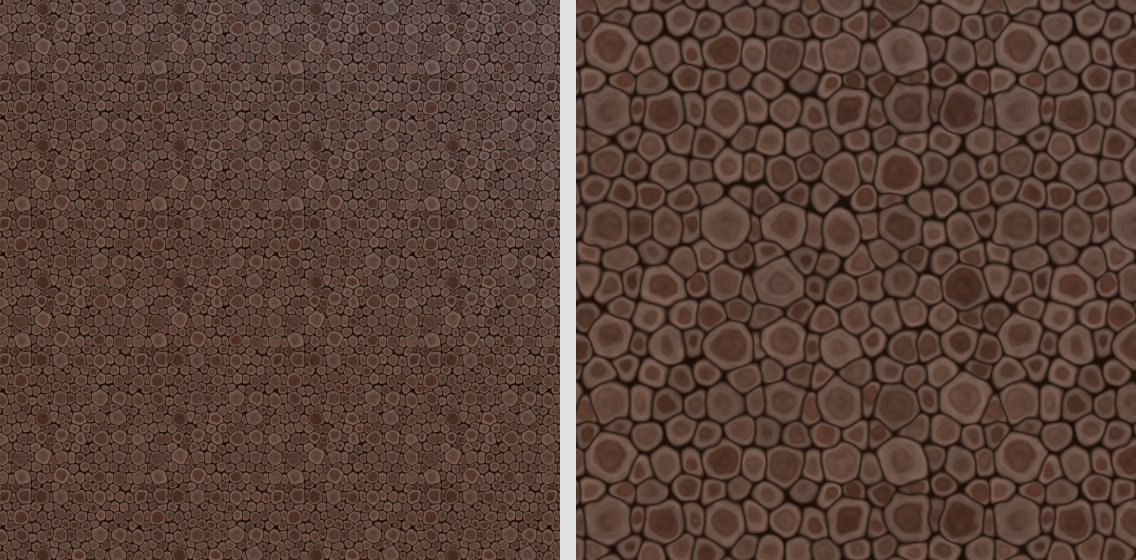
Left, the full canvas; right, a detail of the centre.
Reproduce this texture procedurally as a Shadertoy shader.

```glsl
// A wall of stacked log ends: round, tightly packed, with pale rims, red-brown hearts and dark gaps.

const float LOGS_ACROSS  = 57.4;   // grid cells over the canvas height
const float TILE         = 14.0;   // cells before the pattern repeats, even
const float JITTER       = 0.50;
const vec2  SMALL_RADIUS = vec2(0.36, 0.55);  // radii and lengths are in cells
const vec2  LARGE_RADIUS = vec2(0.50, 0.92);
const float PUSH         = 0.75;   // how far crowded logs move apart
const float PUSH_LIMIT   = 0.50;
const float OVERGROWTH   = 0.17;   // how far a log may swell into a hole
const float CORNER_ROUND = 0.16;
const float GAP_EDGE     = 0.03;
const float GAP_SOFTNESS = 0.085;
const float WOBBLE       = 0.18;
const float GRAIN        = 0.20;
const float TONE         = 0.15;   // brightness spread between logs

const vec3 GAP_COLOR   = vec3(0.110, 0.055, 0.035);
const vec3 RIM_COLOR   = vec3(0.435, 0.342, 0.305);
const vec3 HEART_COLOR = vec3(0.300, 0.185, 0.143);
const vec3 WARM_LIGHT  = vec3(0.98, 0.96, 0.92);
const vec3 COOL_LIGHT  = vec3(1.02, 1.09, 1.19);

vec3 hash3(vec2 p) {
    vec3 q = fract(p.xyx * vec3(0.1031, 0.1030, 0.0973) + 0.137);
    q += dot(q, q.yxz + 33.33);
    return fract((q.xxy + q.yzz) * q.zyx);
}

// Value noise that repeats after the given period.
float noise(vec2 p, float period) {
    vec2 i = floor(p), f = fract(p);
    f = f * f * (3.0 - 2.0 * f);
    float a = hash3(mod(i, period)).x;
    float b = hash3(mod(i + vec2(1, 0), period)).x;
    float c = hash3(mod(i + vec2(0, 1), period)).x;
    float d = hash3(mod(i + vec2(1, 1), period)).x;
    return mix(mix(a, b, f.x), mix(c, d, f.x), f.y);
}

float smoothMin(float a, float b, float k) {
    float h = max(k - abs(a - b), 0.0) / k;
    return min(a, b) - 0.25 * h * h * k;
}

// Centre in xy, radius in z; rows are staggered, one cell in four is large.
vec3 seedLog(vec2 cell) {
    vec3 h = hash3(mod(cell, TILE) + 7.0);
    vec2 odd = mod(cell, 2.0);
    vec2 centre = cell + vec2(0.25 + 0.5 * odd.y, 0.5) + JITTER * (h.xy - 0.5);
    vec2 range = odd.x + odd.y < 0.5 ? LARGE_RADIUS : SMALL_RADIUS;
    return vec3(centre, mix(range.x, range.y, h.z));
}

// Moves a log away from the neighbours that overlap it.
vec3 packedLog(vec2 cell) {
    vec3 disc = seedLog(cell);
    vec2 push = vec2(0.0);
    for (int y = -1; y <= 1; y++)
    for (int x = -1; x <= 1; x++) {
        if (x == 0 && y == 0) continue;
        vec3 other = seedLog(cell + vec2(x, y));
        vec2 away = disc.xy - other.xy;
        float apart = max(length(away), 0.001);
        float reach = disc.z + other.z;
        push += away / apart * max(reach - apart, 0.0) * other.z / reach;
    }
    disc.xy += clamp(PUSH * push, -PUSH_LIMIT, PUSH_LIMIT);
    return disc;
}

// Depth inside the nearest log; also returns that log and its cell.
float logDepth(vec2 p, out vec3 nearest, out vec2 nearestCell) {
    vec3 discs[25];
    float powers[25];
    float best = 1e5;
    for (int i = 0; i < 25; i++) {
        vec2 cell = floor(p) + vec2(i % 5 - 2, i / 5 - 2);
        vec3 disc = packedLog(cell);
        vec2 d = p - disc.xy;
        discs[i] = disc;
        powers[i] = dot(d, d) - disc.z * disc.z;
        if (powers[i] < best) { best = powers[i]; nearest = disc; nearestCell = cell; }
    }
    float depth = nearest.z + OVERGROWTH - length(p - nearest.xy);
    for (int i = 0; i < 25; i++) {
        float apart = length(discs[i].xy - nearest.xy);
        if (apart > 0.001)
            depth = smoothMin(depth, 0.5 * (powers[i] - best) / apart, CORNER_ROUND);
    }
    return depth;
}

void mainImage(out vec4 fragColor, in vec2 fragCoord) {
    vec2 uv = fragCoord / iResolution.y;
    vec2 p = uv * LOGS_ACROSS;
    float pixel = LOGS_ACROSS / iResolution.y;

    // Uneven outlines
    vec2 bend = vec2(noise(p * 2.0, TILE * 2.0), noise(p * 2.0 + 5.0, TILE * 2.0));
    vec2 q = p + WOBBLE * (bend - 0.5);
    vec3 disc;
    vec2 cell;
    float depth = logDepth(q, disc, cell);
    vec3 trait = hash3(mod(cell, TILE) + 71.0);

    // Pale rim around a rounder, darker heart of varied size and strength
    float grain = noise(p * 4.0, TILE * 4.0) - 0.5;
    float inner = mix(depth, disc.z - length(q - disc.xy), 0.6);
    float rim = disc.z * mix(0.25, 0.50, trait.x);
    float heart = smoothstep(rim - 0.08, rim + 0.08, inner + 0.14 * grain);
    vec3 wood = mix(RIM_COLOR, HEART_COLOR, heart * mix(0.4, 1.0, trait.y));

    // Growth rings, grain and tone of each log
    float rings = 0.035 * sin(inner * 21.0 + trait.x * 6.0);
    wood *= 1.0 + rings + GRAIN * grain + TONE * (trait.z - 0.5);

    // Dark gaps
    float soft = max(GAP_SOFTNESS, 0.6 * pixel);
    vec3 color = mix(GAP_COLOR, wood, smoothstep(GAP_EDGE - soft, GAP_EDGE + soft, depth));

    // Cool light from the upper right
    float cool = smoothstep(0.45, 1.15, 0.8 * uv.y + 0.35 * uv.x);
    fragColor = vec4(color * mix(WARM_LIGHT, COOL_LIGHT, cool), 1.0);
}
```
